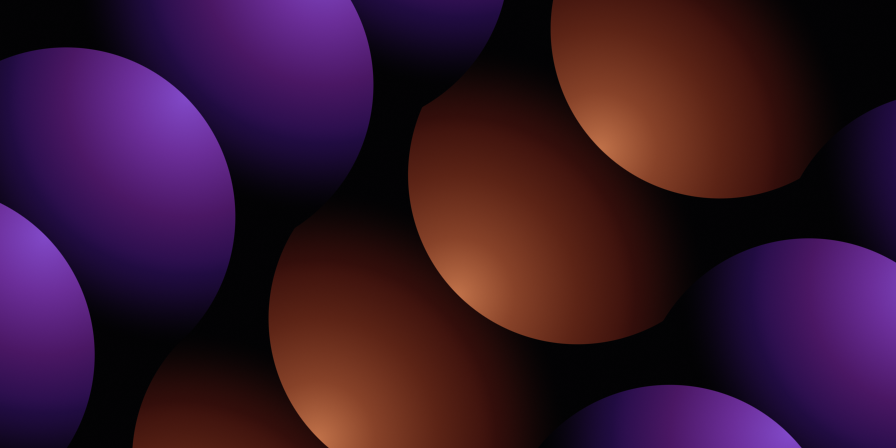
Reproduce this background procedurally as a WebGL 2 fragment shader.

```glsl
#version 300 es
precision highp float;

uniform vec2 u_resolution;
out vec4 outColor;

const int DISCS_PER_CHAIN = 4;
const float DISC_RADIUS = 0.378;
const float FOCUS_OFFSET = 0.27;
const vec3 NIGHT = vec3(0.010, 0.009, 0.014);

float hash(vec2 p) {
    return fract(sin(dot(p, vec2(127.1, 311.7))) * 43758.5453);
}

// Piecewise linear falloff from a bright core to the night colour
vec3 falloff(float d, vec3 core, vec3 body, vec3 shade, vec3 dusk) {
    vec3 color = mix(core, body, clamp(d / 0.13, 0.0, 1.0));
    color = mix(color, shade, clamp((d - 0.13) / 0.14, 0.0, 1.0));
    color = mix(color, dusk, clamp((d - 0.27) / 0.13, 0.0, 1.0));
    return mix(color, NIGHT, smoothstep(0.36, 0.56, d));
}

vec3 violet(float d) {
    return falloff(d, vec3(0.51, 0.29, 0.79), vec3(0.42, 0.18, 0.60),
                   vec3(0.29, 0.09, 0.39), vec3(0.14, 0.05, 0.28));
}

vec3 copper(float d) {
    return falloff(d, vec3(0.76, 0.45, 0.29), vec3(0.53, 0.26, 0.16),
                   vec3(0.36, 0.14, 0.085), vec3(0.22, 0.06, 0.045));
}

// Antialiased disc coverage
float discMask(vec2 p, vec2 center, float pixel) {
    return smoothstep(pixel, -pixel, length(p - center) - DISC_RADIUS);
}

// Disc centre along a gently curved diagonal
vec2 chainCenter(float i, vec2 start, vec2 stride, vec2 bend) {
    return start + i * stride + i * i * bend;
}

// Violet discs are lit from the upper right, each covering the previous one
vec3 violetChain(vec3 color, vec2 p, vec2 start, vec2 stride, vec2 bend, float pixel) {
    for (int i = 0; i < DISCS_PER_CHAIN; i++) {
        vec2 center = chainCenter(float(i), start, stride, bend);
        vec3 paint = violet(distance(p, center + FOCUS_OFFSET));
        color = mix(color, paint, discMask(p, center, pixel));
    }
    return color;
}

// Copper discs are lit from the lower left, stacked from the far end upwards
vec3 copperChain(vec3 color, vec2 p, vec2 start, vec2 stride, vec2 bend, float pixel) {
    for (int i = DISCS_PER_CHAIN - 1; i >= 0; i--) {
        vec2 center = chainCenter(float(i), start, stride, bend);
        vec3 paint = copper(distance(p, center - FOCUS_OFFSET));
        color = mix(color, paint, discMask(p, center, pixel));
    }
    return color;
}

void main() {
    vec2 p = gl_FragCoord.xy / u_resolution.y;
    float pixel = 0.75 / u_resolution.y;

    // Three diagonal chains: copper in the middle, violet on both sides
    vec3 color = NIGHT;
    color = copperChain(color, p, vec2(1.607, 0.935), vec2(-0.3216, -0.3281),
                        vec2(0.0034, 0.0026), pixel);
    color = violetChain(color, p, vec2(0.758, 1.091), vec2(-0.2995, -0.2734),
                        vec2(-0.0029, -0.0070), pixel);
    color = violetChain(color, p, vec2(2.115, 0.417), vec2(-0.310, -0.327),
                        vec2(0.0), pixel);

    // Faint dither hides banding in the dark gradients
    color += (hash(p) - 0.5) / 255.0;
    outColor = vec4(color, 1.0);
}
```
